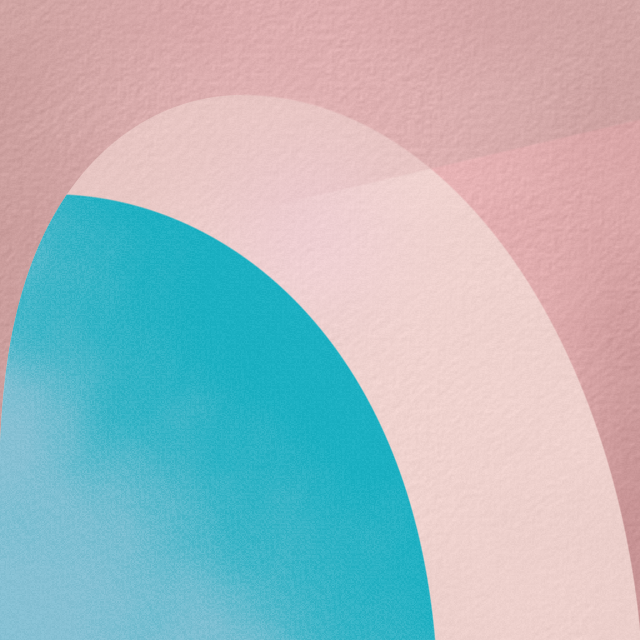
This background is drawn by a WebGL 2 fragment shader. Its source:

```glsl
#version 300 es
precision highp float;
// A pale plaster arch on a rose wall, opening onto a hazy turquoise sky.
// Curves are superellipse quadrants; stucco is embossed value noise and
// the sky haze is a diagonal gradient broken up by fractal noise and grain.
uniform vec2 u_resolution;
out vec4 outColor;

float hash(vec2 p) {
  return fract(sin(dot(p, vec2(127.1, 311.7))) * 43758.5453);
}

float noise(vec2 p) {
  vec2 i = floor(p), f = fract(p);
  f = f * f * (3.0 - 2.0 * f);
  return mix(mix(hash(i), hash(i + vec2(1, 0)), f.x),
             mix(hash(i + vec2(0, 1)), hash(i + vec2(1, 1)), f.x), f.y);
}

float fbm(vec2 p) {
  float sum = 0.0, amplitude = 0.5;
  for (int i = 0; i < 5; i++) {
    sum += amplitude * noise(p);
    p = mat2(1.6, 1.2, -1.2, 1.6) * p + 7.3;
    amplitude *= 0.5;
  }
  return sum;
}

// Negative inside a dome that hangs from its apex; sides run straight below it.
float dome(vec2 p, vec2 apex, vec2 radius, float power) {
  float x = (p.x - apex.x) / radius.x;
  float y = max(1.0 + (p.y - apex.y) / radius.y, 0.0);
  return x * x + pow(y, power) - 1.0;
}

// Height of the pitted plaster surface.
float stucco(vec2 p) {
  return 0.6 * noise(p * vec2(110.0, 135.0)) + 0.4 * noise(p * 230.0 + 4.0);
}

void main() {
  vec2 p = gl_FragCoord.xy / u_resolution;
  float soft = 3.0 / min(u_resolution.x, u_resolution.y);

  // Shape masks: the arch is steeper on its left side
  vec2 apex = vec2(0.378, 0.8516);
  float outer = p.x < apex.x ? dome(p, apex, vec2(0.380, 0.677), 2.8)
                             : dome(p, apex, vec2(0.630, 0.990), 2.0);
  float inner = dome(p, vec2(0.078, 0.6966), vec2(0.608, 0.859), 2.35);
  float arch = smoothstep(soft, -soft, outer);
  float opening = arch * smoothstep(soft, -soft, inner);

  // Slanted edge of sunlight, fading out to the left
  float beamLine = 0.7357 + 0.235 * (p.x - 0.6706) - p.y;
  float beam = smoothstep(-0.0025, 0.0025, beamLine);
  float beamFade = smoothstep(0.36, 0.66, p.x);
  float lit = mix(smoothstep(-0.2, 0.2, beamLine), beam, beamFade);

  // Rose wall, warmest near the middle and dusky at both sides
  float stain = fbm(p * vec2(3.0, 5.0)) - 0.48;
  vec3 wall = mix(vec3(0.80, 0.625, 0.62), vec3(0.87, 0.685, 0.69),
                  smoothstep(-0.05, 0.42, p.x));
  wall = mix(wall, vec3(0.81, 0.645, 0.64), smoothstep(0.5, 1.0, p.x) * 0.9);
  wall += vec3(0.045, 0.012, 0.02) * beam * beamFade;
  wall -= 0.07 * smoothstep(0.84, 1.0, p.x) * smoothstep(0.75, 0.3, p.y);
  wall += stain * vec3(0.05, 0.07, 0.065);

  // Pale arch with a faint pink bloom
  vec3 plaster = mix(vec3(0.902, 0.768, 0.757), vec3(0.932, 0.818, 0.802), lit);
  float bloom = exp(-dot(p - vec2(0.48, 0.63), p - vec2(0.48, 0.63)) * 45.0);
  plaster += vec3(0.0, -0.008, 0.02) * bloom + stain * 0.04;

  // Emboss the stucco with light from the upper left
  vec3 surface = mix(wall, plaster, arch);
  float relief = stucco(p) - stucco(p + vec2(-0.0022, 0.0026));
  float roughness = mix(0.075, 0.042, arch) * (0.5 + fbm(p * 9.0 + 3.0));
  float grain = hash(floor(p * 512.0)) - 0.5;
  surface += relief * roughness + grain * 0.022;

  // Turquoise sky, haze thickening toward the lower left
  float depth = dot(p - vec2(0.17, 0.69), vec2(-0.811, -0.586));
  float cloud = fbm(p * 6.0 + 11.0) - 0.48;
  float haze = smoothstep(-0.10, 0.46, depth + cloud * 0.30);
  haze += 0.22 * exp(-dot(p - vec2(0.19, 0.51), p - vec2(0.19, 0.51)) * 160.0)
        * smoothstep(-0.1, 0.2, cloud);
  haze += grain * (0.07 + 0.5 * haze * (1.0 - haze));
  vec3 sky = mix(vec3(0.105, 0.69, 0.76), vec3(0.53, 0.755, 0.83),
                 clamp(haze, 0.0, 1.0));
  sky += grain * 0.03;

  outColor = vec4(mix(surface, sky, opening), 1.0);
}
```
